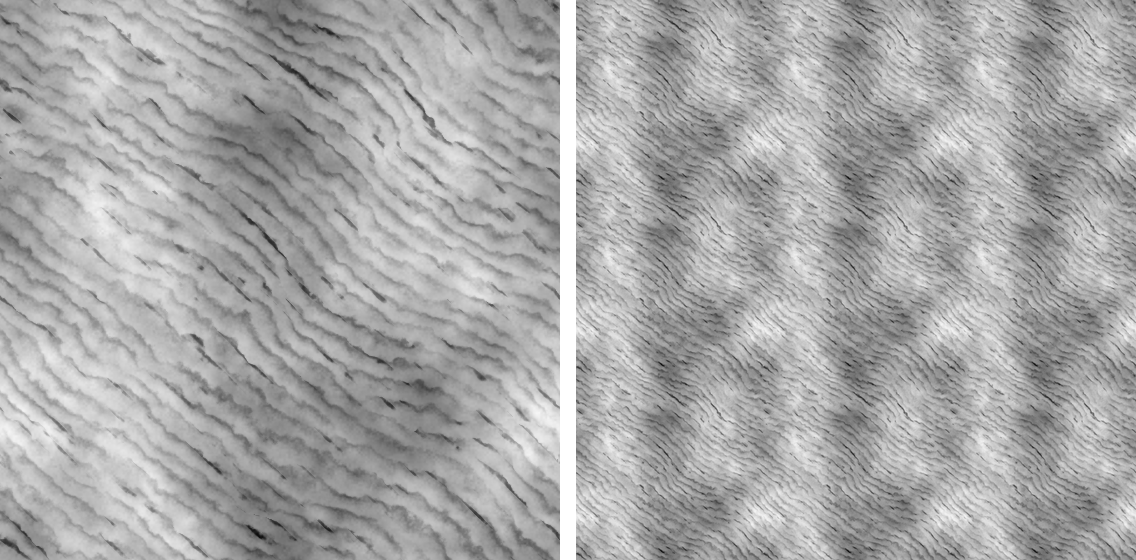
Left: one tile. Right: repeated 3 by 3.
Reproduce this texture procedurally as a WebGL 2 fragment shader.

```glsl
#version 300 es
precision highp float;
// Grey wind-blown ripples running diagonally, with ragged dark troughs and soft cloudy tone; tiles.

uniform vec2 u_resolution;
out vec4 fragColor;

const float TAU = 6.2831853;
const vec2 RIPPLE_COUNT = vec2(16.0, 24.0);  // whole repeats across and up
const float BEND = 0.55;                     // slow bending, in ripples
const float WOBBLE = 0.75;                   // medium waviness, in ripples
const float RAGGED = 0.30;                   // roughness of the ripple edges
const float BREAK_CELLS = 12.0;              // cells whose ripples slip apart
const float BREAK_SLIP = 0.75;               // largest slip, in ripples
const float SKEW = 0.55;                     // steepness of the lower crest edge
const float BASE_GREY = 0.695;
const float TROUGH_DEPTH = 0.205;
const float CLOUD_CONTRAST = 0.27;
const float STREAK_CONTRAST = 0.055;
const float MOTTLE_CONTRAST = 0.085;
const float FLECK_DEPTH = 0.25;
const float GRAIN = 0.022;

// Two random values in 0..1 for a lattice cell that wraps at the period.
vec2 cellHash(vec2 cell, vec2 period, uint seed) {
  uvec2 v = uvec2(mod(cell, period)) + uvec2(seed * 747u, seed * 1193u);
  v = v * 1664525u + 1013904223u;
  v.x += v.y * 1664525u;
  v.y += v.x * 1664525u;
  v ^= v >> 16u;
  v.x += v.y * 1664525u;
  v.y += v.x * 1664525u;
  v ^= v >> 16u;
  return vec2(v & 65535u) / 65535.0;
}

// Wrapping value noise in -1..1.
float noise(vec2 uv, vec2 cells, uint seed) {
  vec2 p = uv * cells;
  vec2 i = floor(p);
  vec2 f = p - i;
  f = f * f * f * (f * (f * 6.0 - 15.0) + 10.0);
  float a = cellHash(i, cells, seed).x;
  float b = cellHash(i + vec2(1.0, 0.0), cells, seed).x;
  float c = cellHash(i + vec2(0.0, 1.0), cells, seed).x;
  float d = cellHash(i + vec2(1.0, 1.0), cells, seed).x;
  return 2.0 * mix(mix(a, b, f.x), mix(c, d, f.x), f.y) - 1.0;
}

float layeredNoise(vec2 uv, vec2 cells, uint seed) {
  float sum = 0.0;
  float gain = 0.5;
  for (uint k = 0u; k < 4u; k++) {
    sum += gain * noise(uv, cells, seed + k);
    cells *= 2.0;
    gain *= 0.5;
  }
  return sum;
}

// Blends the slips of nearby cells: x is the slip in ripples, y how well they agree.
vec2 rippleSlip(vec2 uv) {
  vec2 p = uv * BREAK_CELLS;
  vec2 home = floor(p);
  vec2 phasor = vec2(0.03, 0.0);
  float total = 0.03;
  for (int y = -1; y <= 1; y++) {
    for (int x = -1; x <= 1; x++) {
      vec2 cell = home + vec2(x, y);
      vec2 centre = cell + 0.2 + 0.6 * cellHash(cell, vec2(BREAK_CELLS), 3u);
      vec2 d = p - centre;
      float weight = max(0.0, 1.0 - dot(d, d));
      weight *= weight;
      float slip = BREAK_SLIP * (cellHash(cell, vec2(BREAK_CELLS), 7u).x - 0.5);
      phasor += weight * vec2(cos(TAU * slip), sin(TAU * slip));
      total += weight;
    }
  }
  return vec2(atan(phasor.y, phasor.x) / TAU, length(phasor) / total);
}

void main() {
  vec2 uv = gl_FragCoord.xy / u_resolution;
  vec2 along = vec2(uv.x + uv.y, 2.0 * uv.x + 3.0 * uv.y);  // skewed axes that still wrap

  // Ripple phase
  vec2 slip = rippleSlip(uv);
  float bend = sin(TAU * (uv.x - uv.y) + 0.8) + 0.6 * sin(TAU * (2.0 * uv.x - uv.y) + 2.1)
             + 0.5 * sin(TAU * (uv.x + uv.y) + 4.0);
  float rough = layeredNoise(uv, vec2(56.0), 21u);
  float phase = TAU * (dot(RIPPLE_COUNT, uv) + BEND * bend + slip.x
              + WOBBLE * layeredNoise(uv, vec2(9.0), 11u) + RAGGED * rough);

  // Gentle upper side, steep lower side
  float trough = 0.5 - 0.5 * sin(phase + SKEW * sin(phase));
  float streak = noise(along, vec2(34.0, 10.0), 31u);
  float strength = slip.y * (0.9 + 0.45 * streak);
  float grey = BASE_GREY - TROUGH_DEPTH * strength * trough * trough;

  // Cloudy tone, streaks and mottling
  grey += CLOUD_CONTRAST * layeredNoise(uv, vec2(4.0), 41u);
  grey += STREAK_CONTRAST * noise(along, vec2(22.0, 7.0), 51u);
  grey += MOTTLE_CONTRAST * layeredNoise(uv, vec2(30.0), 61u);

  // Short dark flecks in some troughs
  float fleck = smoothstep(0.5, 0.95, noise(along, vec2(75.0, 17.0), 71u) + 0.3 * rough);
  grey -= FLECK_DEPTH * fleck * smoothstep(0.45, 0.95, trough);

  // Fine grain, strongest in the troughs
  grey += GRAIN * (0.5 + trough) * noise(uv, vec2(240.0), 81u);

  fragColor = vec4(vec3(clamp(grey, 0.0, 1.0)), 1.0);
}
```
